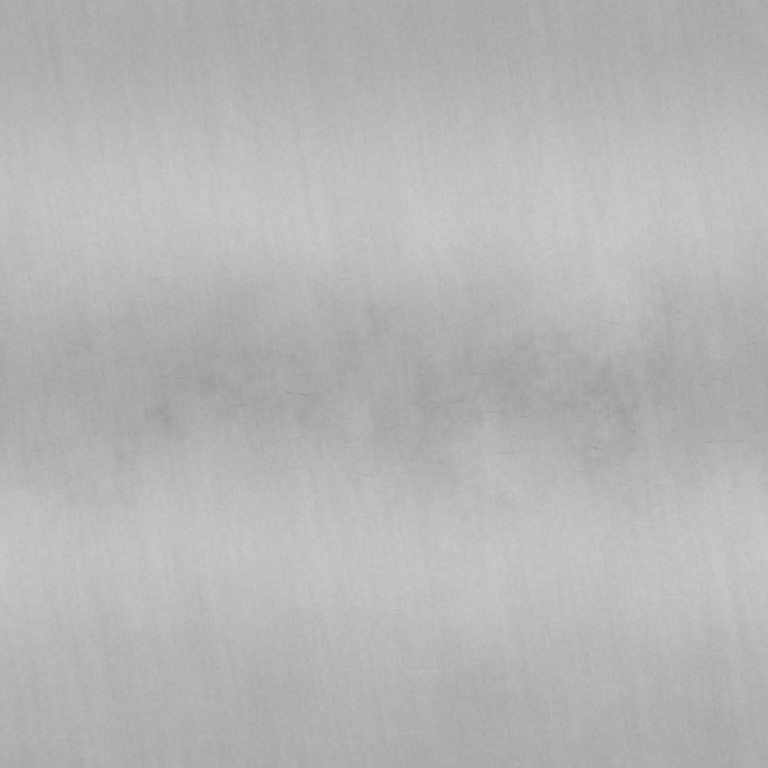
Reproduce this texture procedurally as a WebGL 1 fragment shader.

```glsl
precision highp float;
// Worn brushed metal sheet: soft horizontal sheen, slanted brushing, grime and fine scratches.
uniform vec2 u_resolution;

const float TAU = 6.2831853;
const vec3 METAL = vec3(0.716);

float hash(vec2 cell, float seed) {
  vec3 q = fract(vec3(cell.xyx) * vec3(0.1031, 0.1030, 0.0973) + seed * 0.137);
  q += dot(q, q.yzx + 33.33);
  return fract((q.x + q.y) * q.z);
}

// Hash of a lattice point that repeats every period; shear is the sideways
// slip, in cells, gained over one full height.
float wrappedHash(vec2 cell, vec2 period, float shear, float seed) {
  cell.x -= shear * floor(cell.y / period.y);
  return hash(mod(cell, period), seed);
}

// Tiling value noise on a lattice slanted by shear.
float noise(vec2 uv, vec2 period, float shear, float seed) {
  vec2 p = uv * period + vec2(shear * uv.y, 0.0);
  vec2 cell = floor(p);
  vec2 f = fract(p);
  f = f * f * (3.0 - 2.0 * f);
  float a = wrappedHash(cell, period, shear, seed);
  float b = wrappedHash(cell + vec2(1.0, 0.0), period, shear, seed);
  float c = wrappedHash(cell + vec2(0.0, 1.0), period, shear, seed);
  float d = wrappedHash(cell + vec2(1.0, 1.0), period, shear, seed);
  return mix(mix(a, b, f.x), mix(c, d, f.x), f.y);
}

// Layered noise, centred on zero.
float cloud(vec2 uv, vec2 period, float seed) {
  float sum = 0.0;
  float weight = 0.5;
  for (int i = 0; i < 5; i++) {
    sum += weight * (noise(uv, period, 0.0, seed + float(i)) - 0.5);
    period *= 2.0;
    weight *= 0.58;
  }
  return sum;
}

// Cellular marks: at most one short line per cell, turned around a base angle.
float scratches(vec2 uv, float cells, float angle, float spread,
                float reach, float width, float share, float seed) {
  vec2 p = uv * cells;
  vec2 home = floor(p);
  float pixel = 1.0 / u_resolution.y;
  float mark = 0.0;
  for (int j = -1; j <= 1; j++) {
    for (int i = -1; i <= 1; i++) {
      vec2 cell = home + vec2(float(i), float(j));
      vec2 id = mod(cell, cells);
      vec2 centre = cell + vec2(hash(id, seed), hash(id, seed + 1.0));
      float turn = angle + spread * (hash(id, seed + 2.0) - 0.5);
      float halfLength = reach * (0.25 + 0.75 * hash(id, seed + 3.0));
      vec2 along = vec2(cos(turn), sin(turn));
      vec2 d = p - centre;
      float t = clamp(dot(d, along), -halfLength, halfLength);
      float dist = length(d - along * t) / cells;
      float fade = 1.0 - 0.7 * abs(t) / halfLength;
      float pick = hash(id, seed + 4.0);
      float strength = step(pick, share) * (0.4 + 0.6 * pick / share);
      float line = 1.0 - smoothstep(width, width + pixel, dist);
      mark = max(mark, line * fade * strength);
    }
  }
  return mark;
}

// Two bright bands with gently wavering edges.
float sheen(vec2 uv, float waver) {
  float y = uv.y - 0.025 * sin(TAU * uv.y) + waver;
  y += 0.006 * sin(TAU * uv.x + 1.0) + 0.004 * sin(TAU * 3.0 * uv.x);
  return -cos(2.0 * TAU * y);
}

// Slanted hairlines from coarse to fine.
float brushing(vec2 uv) {
  float coarse = noise(uv, vec2(48.0, 5.0), 8.0, 21.0);
  float medium = noise(uv, vec2(120.0, 10.0), 20.0, 22.0);
  float fine = noise(uv, vec2(270.0, 22.0), 45.0, 23.0);
  return 0.35 * coarse + 0.3 * medium + 0.35 * fine - 0.5;
}

void main() {
  vec2 uv = gl_FragCoord.xy / u_resolution;
  float middle = 0.5 - 0.5 * cos(TAU * uv.y);
  float wear = middle * middle * middle;

  // Broad light and brushed surface
  float broad = cloud(uv, vec2(4.0, 5.0), 1.0);
  float mottle = cloud(uv, vec2(11.0, 9.0), 7.0);
  float shade = 0.048 * sheen(uv, 0.07 * broad);
  shade += 0.035 * broad + (0.012 + 0.03 * wear) * mottle;
  shade += 0.036 * brushing(uv);

  // Grime and pale rubbed patches, strongest in the middle
  float grime = smoothstep(0.04, 0.3, cloud(uv, vec2(7.0, 6.0), 13.0));
  float pitting = noise(uv, vec2(110.0), 0.0, 31.0);
  float rubbed = smoothstep(0.05, 0.3, cloud(uv, vec2(9.0), 17.0));
  shade += wear * (0.018 * rubbed - grime * (0.012 + 0.035 * pitting));

  // Fine grain
  shade += 0.024 * (noise(uv, vec2(380.0), 0.0, 41.0) - 0.5);
  shade += 0.012 * (noise(uv, vec2(170.0), 0.0, 42.0) - 0.5);

  // Dark cracks, pits and pale scratches
  float cracks = scratches(uv, 22.0, 0.0, 0.5, 0.45, 0.0003, 0.45, 51.0);
  float nicks = scratches(uv, 34.0, 0.0, 3.0, 0.3, 0.0004, 0.3, 57.0);
  float pits = scratches(uv, 28.0, 0.3, 1.2, 0.07, 0.0012, 0.14, 63.0);
  float pale = scratches(uv, 13.0, 0.0, 0.35, 0.45, 0.0002, 0.35, 69.0);
  float hairs = scratches(uv, 20.0, 1.74, 0.25, 0.5, 0.0002, 0.5, 75.0);
  shade -= wear * (0.045 * cracks + 0.04 * nicks + 0.05 * pits);
  shade += 0.022 * pale + 0.02 * hairs;

  gl_FragColor = vec4(METAL + shade, 1.0);
}
```
